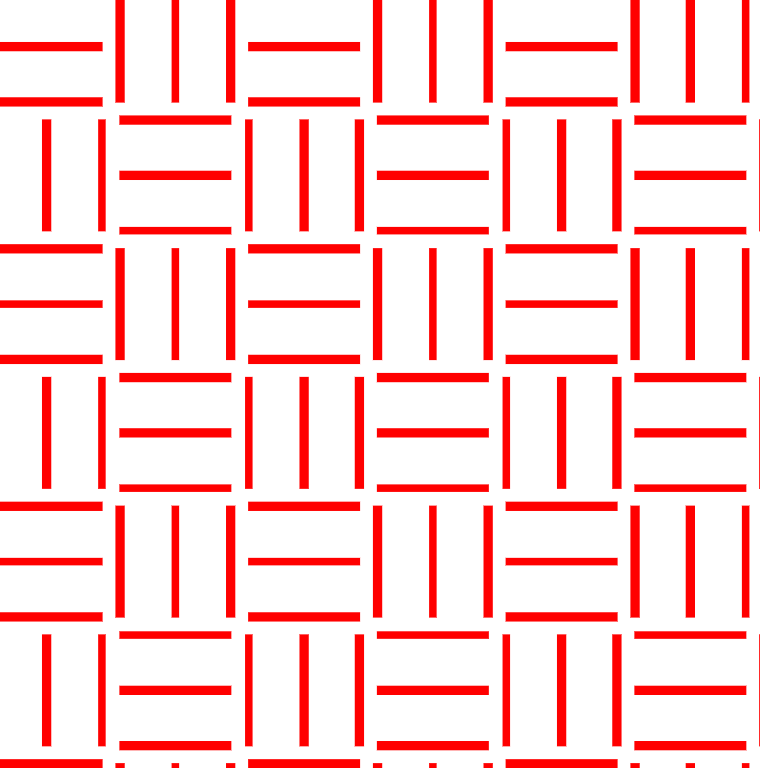
This pattern is drawn by a Shadertoy shader. Its source:

```glsl
// Basket weave of red bars on white: square cells hold three parallel bars,
// turned by a quarter in a checkerboard. Each cell is a box distance to its
// nearest bar; one bar in three is thinner, chosen per row or column.

// Lengths are fractions of the canvas height, measured from the top left.
const float PITCH       = 0.16764;  // cell to cell
const float FIRST       = 0.0607;   // centre of the first cell
const float SPACING     = 0.0720;   // bar to bar inside a cell
const float HALF_LENGTH = 0.0729;
const float THICK_WIDTH = 0.0121;
const float THIN_WIDTH  = 0.0098;
const vec3  PAPER = vec3(1.0);
const vec3  INK   = vec3(1.0, 0.0, 0.0);

// Index of the thin bar among the three, by row and by column.
const int CYCLE = 7;
const int THIN_IN_ROW[CYCLE]    = int[CYCLE](0, 2, 1, 2, 1, 0, 1);
const int THIN_IN_COLUMN[CYCLE] = int[CYCLE](2, 1, 0, 1, 0, 2, 1);

float boxDistance(vec2 p, vec2 halfSize) {
    vec2 d = abs(p) - halfSize;
    return max(d.x, d.y);
}

float weaveDistance(vec2 p) {
    // Locate the cell and the position about its centre.
    vec2 cell = floor((p - FIRST) / PITCH + 0.5);
    vec2 local = p - FIRST - cell * PITCH;

    // Turn alternate cells so that x always runs along the bars.
    bool horizontal = mod(cell.x + cell.y, 2.0) < 0.5;
    vec2 q = horizontal ? local : local.yx;

    // Pick the nearest of the three bars and its width.
    float bar = clamp(floor(q.y / SPACING + 0.5), -1.0, 1.0);
    ivec2 slot = ivec2(mod(cell, float(CYCLE)));
    int thinBar = horizontal ? THIN_IN_ROW[slot.y] : THIN_IN_COLUMN[slot.x];
    float width = int(bar) + 1 == thinBar ? THIN_WIDTH : THICK_WIDTH;

    q.y -= bar * SPACING;
    return boxDistance(q, vec2(HALF_LENGTH, 0.5 * width));
}

void mainImage(out vec4 fragColor, in vec2 fragCoord) {
    vec2 p = vec2(fragCoord.x, iResolution.y - fragCoord.y) / iResolution.y;

    // Edge coverage across one pixel.
    float coverage = clamp(0.5 - weaveDistance(p) * iResolution.y, 0.0, 1.0);
    fragColor = vec4(mix(PAPER, INK, coverage), 1.0);
}
```
